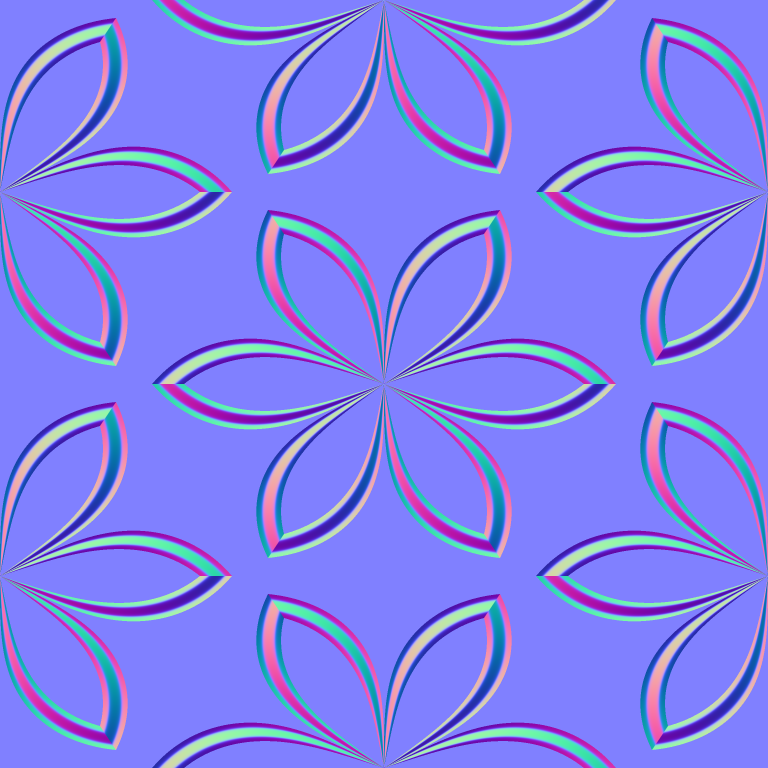
Give the GLSL for this texture map, as a Shadertoy shader.

```glsl
// Normal map of embossed six-petal flowers on a staggered lattice.
// Each petal outline is a polar curve folded into one 60 degree sector;
// a sine-shaped ridge follows its rim, and its slope becomes the colour.

#define REPEATS vec2(1.0, 2.0)   // lattice cells across and up, two flowers each
#define STRETCH 1.1547           // vertical scale that makes the lattice hexagonal
#define PETAL_LENGTH 0.302       // centre to tip, in canvas widths
#define PETAL_POWER 2.6          // higher values give fuller petals
#define RIM_WIDTH 0.32           // rim width as a share of the half sector
#define RIM_SLOPE 3.2            // steepness of the ridge
#define SAMPLES 3                // antialiasing samples per axis

const float PI = 3.14159265;
const float HALF_SECTOR = PI / 6.0;

// Offset from the nearest flower centre, in hexagonal space
vec2 nearestFlower(vec2 p) {
    vec2 cell = 1.0 / REPEATS;
    vec2 corner = vec2(0.0, 0.5) * cell;
    vec2 middle = vec2(0.5, 0.0) * cell;
    vec2 a = (fract((p - corner) / cell + 0.5) - 0.5) * cell;
    vec2 b = (fract((p - middle) / cell + 0.5) - 0.5) * cell;
    a.y *= STRETCH;
    b.y *= STRETCH;
    return dot(a, a) < dot(b, b) ? a : b;
}

vec3 flowerNormal(vec2 p) {
    vec2 q = nearestFlower(p);
    float radius = max(length(q), 1e-5);
    float rho = radius / PETAL_LENGTH;

    // Fold the angle around the axis of the closest petal
    float angle = mod(atan(q.y, q.x) + HALF_SECTOR, 2.0 * HALF_SECTOR) - HALF_SECTOR;
    float inside = 1.0 - pow(rho, PETAL_POWER) - abs(angle) / HALF_SECTOR;
    float across = inside / RIM_WIDTH;
    if (across < 0.0 || across > 1.0) return vec3(0.0, 0.0, 1.0);

    // Outward direction: the analytic gradient of the petal outline
    vec2 radial = q / radius;
    vec2 tangent = vec2(-radial.y, radial.x);
    float radialRate = PETAL_POWER * pow(rho, PETAL_POWER - 1.0) / PETAL_LENGTH;
    float turnRate = (angle < 0.0 ? -1.0 : 1.0) / (radius * HALF_SECTOR);
    vec2 outward = radial * radialRate + tangent * turnRate;
    outward = normalize(outward * vec2(1.0, STRETCH));

    // Slope of the sine ridge, with the green axis pointing down
    float slope = RIM_SLOPE * cos(2.0 * PI * across);
    return normalize(vec3(outward * vec2(1.0, -1.0) * slope, 1.0));
}

void mainImage(out vec4 fragColor, in vec2 fragCoord) {
    vec3 sum = vec3(0.0);
    for (int j = 0; j < SAMPLES; j++) {
        for (int i = 0; i < SAMPLES; i++) {
            vec2 jitter = (vec2(i, j) + 0.5) / float(SAMPLES) - 0.5;
            sum += flowerNormal((fragCoord + jitter) / iResolution.xy);
        }
    }
    vec3 normal = sum / float(SAMPLES * SAMPLES);
    fragColor = vec4(0.5 + 0.5 * normal, 1.0);
}
```
